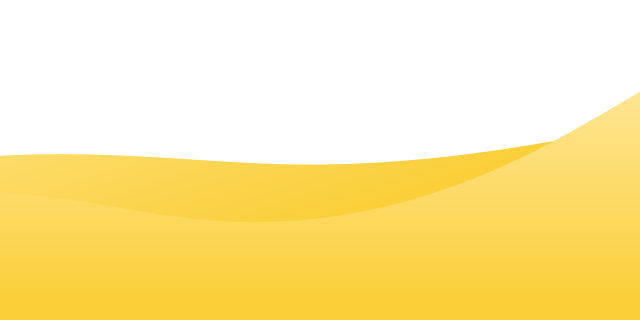
Reproduce this background procedurally as a Shadertoy shader.

```glsl
// Two overlapping golden waves on a white ground.
// Each crest is a smooth cubic spline through a few knots; the back wave has
// a tilted gradient, the front wave a vertical one.

#define KNOTS 5
#define SKY_COLOR   vec3(1.0)
#define BACK_LIGHT  vec3(0.992, 0.860, 0.410)
#define BACK_DEEP   vec3(0.980, 0.812, 0.225)
#define FRONT_LIGHT vec3(1.000, 0.898, 0.576)
#define FRONT_DEEP  vec3(0.980, 0.812, 0.215)
#define BACK_TILT   vec2(1.21, -1.92)
#define BACK_START  vec2(0.0, 0.513)
#define FRONT_TOP   0.7135
#define FRONT_BASE  0.045

// Knots hold x, height and slope, in fractions of the canvas
const vec3 BACK_CREST[KNOTS] = vec3[KNOTS](
    vec3(0.0000, 0.5130,  0.12),
    vec3(0.3125, 0.5000, -0.13),
    vec3(0.4818, 0.4857,  0.00),
    vec3(0.8659, 0.5599,  0.36),
    vec3(1.0000, 0.6100,  0.40));

const vec3 FRONT_CREST[KNOTS] = vec3[KNOTS](
    vec3(0.0000, 0.3984, -0.12),
    vec3(0.1693, 0.3568, -0.35),
    vec3(0.3971, 0.3060,  0.00),
    vec3(0.8659, 0.5599,  1.08),
    vec3(1.0000, 0.7135,  1.18));

// Cubic Hermite curve between two knots
float hermite(vec3 a, vec3 b, float x) {
    float span = b.x - a.x;
    float t = (x - a.x) / span;
    float s = 1.0 - t;
    return s * s * (1.0 + 2.0 * t) * a.y + t * t * (3.0 - 2.0 * t) * b.y
         + span * t * s * (s * a.z - t * b.z);
}

// Height of a crest at x
float crestHeight(vec3 knots[KNOTS], float x) {
    float height = knots[0].y;
    for (int i = 0; i < KNOTS - 1; i++) {
        if (x >= knots[i].x) height = hermite(knots[i], knots[i + 1], x);
    }
    return height;
}

// Coverage below a crest, smoothed over one pixel
float coverage(float depth) {
    float pixel = length(vec2(dFdx(depth), dFdy(depth)));
    return clamp(0.5 + depth / max(pixel, 1e-6), 0.0, 1.0);
}

void mainImage(out vec4 fragColor, in vec2 fragCoord) {
    vec2 uv = fragCoord / iResolution.xy;

    // Gradients
    float backShade = clamp(dot(uv - BACK_START, BACK_TILT), 0.0, 1.0);
    float frontShade = clamp((FRONT_TOP - uv.y) / (FRONT_TOP - FRONT_BASE), 0.0, 1.0);
    vec3 backColor = mix(BACK_LIGHT, BACK_DEEP, backShade);
    vec3 frontColor = mix(FRONT_LIGHT, FRONT_DEEP, frontShade);

    // Layers, from back to front
    vec3 color = SKY_COLOR;
    color = mix(color, backColor, coverage(crestHeight(BACK_CREST, uv.x) - uv.y));
    color = mix(color, frontColor, coverage(crestHeight(FRONT_CREST, uv.x) - uv.y));

    fragColor = vec4(color, 1.0);
}
```
